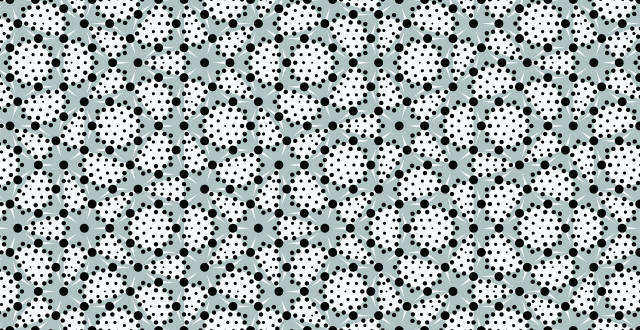
This pattern is drawn by a Shadertoy shader. Its source:

```glsl
// Five-fold rhombus tiling in grey and white, scattered with black dots.
// Pairs of lines from five rotated line families (a pentagrid) give the rhombs;
// every rhomb is half white, half grey, with dots on a skewed lattice.

const float TAU = 6.2831853;
const float EDGES_ACROSS = 25.2;   // rhomb edges in the canvas width
const float GRID_OFFSET = 0.37;    // selects the non-repeating arrangement
const float GRID_PHASE = 0.21;
const float LATTICE = 3.0;         // dot steps along one edge
const vec3 GREY = vec3(0.69, 0.76, 0.76);
const vec3 WHITE = vec3(0.97, 0.98, 0.98);
const vec3 BLACK = vec3(0.01, 0.02, 0.02);

vec2 axis(int j) {
    float angle = TAU * float(j) / 5.0;
    return vec2(cos(angle), sin(angle));
}

float shift(int j) {
    return GRID_OFFSET * cos(2.0 * TAU * float(j) / 5.0 + GRID_PHASE);
}

float cross2(vec2 a, vec2 b) {
    return a.x * b.y - a.y * b.x;
}

float coverage(float dist, float pixel) {
    return clamp(0.5 - dist / pixel, 0.0, 1.0);
}

// Length of a vector given along two unit edges with the given cosine.
float skewLength(vec2 v, float cosine) {
    return sqrt(max(dot(v, v) + 2.0 * cosine * v.x * v.y, 0.0));
}

// Distance to all dots of one rhomb; uv starts at its white corner.
float dotField(vec2 uv, float cosine) {
    float d = skewLength(uv - 1.0, cosine) - 0.175;
    for (int i = 0; i <= 3; i++) {
        for (int j = 0; j <= 3 - i; j++) {
            int ring = max(i, j);
            float radius = ring == 3 ? 0.175 : 0.035 + 0.025 * float(ring);
            vec2 center = vec2(i, j) / LATTICE;
            d = min(d, skewLength(uv - center, cosine) - radius);
        }
    }
    if (cosine > 0.0) d = min(d, skewLength(uv - 0.6, cosine) - 0.085);
    return d;
}

// White wedge along a grey edge, narrowing towards the grey star centre.
float wedge(float across, float along) {
    return across - 0.13 * (0.62 - along);
}

vec3 paintRhomb(vec2 uv, float cosine, float pixel) {
    float sine = sqrt(1.0 - cosine * cosine);
    float halfDiagonal = sqrt(0.5 + 0.5 * cosine);
    float white = coverage((uv.x + uv.y - 1.0) * halfDiagonal, pixel);
    vec2 along = cosine > 0.0 ? uv : 1.0 - uv;
    vec2 across = (1.0 - uv) * sine;
    float slivers = min(wedge(across.x, along.y), wedge(across.y, along.x));
    white = max(white, coverage(slivers, pixel));
    vec3 color = mix(GREY, WHITE, white);
    return mix(color, BLACK, coverage(dotField(uv, cosine), pixel));
}

// Lowest corner of the rhomb dual to a line crossing; z is its level.
vec3 rhombCorner(vec2 crossing, int r, int s, vec2 lines) {
    vec3 corner = vec3(0.0);
    for (int j = 0; j < 5; j++) {
        float k = ceil(dot(crossing, axis(j)) + shift(j));
        if (j == r) k = lines.x;
        if (j == s) k = lines.y;
        corner += k * vec3(axis(j), 1.0);
    }
    return corner;
}

vec3 tiling(vec2 q, float pixel) {
    vec2 p = q / 2.5;
    for (int r = 0; r < 4; r++) {
        for (int s = r + 1; s < 5; s++) {
            vec2 a = axis(r), b = axis(s);
            float area = cross2(a, b);
            vec2 offset = vec2(shift(r), shift(s));
            vec2 first = ceil(vec2(dot(p, a), dot(p, b)) + offset - 0.65);
            // Two lines of each family lie near enough to matter.
            for (int n = 0; n < 4; n++) {
                vec2 lines = first + vec2(n % 2, n / 2);
                vec2 h = lines - offset;
                vec2 crossing = (h.x * vec2(b.y, -b.x) + h.y * vec2(-a.y, a.x)) / area;
                vec3 corner = rhombCorner(crossing, r, s, lines);
                vec2 d = q - corner.xy;
                vec2 uv = vec2(cross2(d, b), cross2(a, d)) / area;
                vec2 inset = abs(uv - 0.5);
                if (max(inset.x, inset.y) <= 0.5001) {
                    if (corner.z > 1.5) uv = 1.0 - uv;
                    return paintRhomb(uv, dot(a, b), pixel);
                }
            }
        }
    }
    return GREY;
}

void mainImage(out vec4 fragColor, in vec2 fragCoord) {
    float pixel = EDGES_ACROSS / iResolution.x;
    vec2 q = (fragCoord - 0.5 * iResolution.xy) * pixel;
    fragColor = vec4(tiling(q, pixel), 1.0);
}
```
